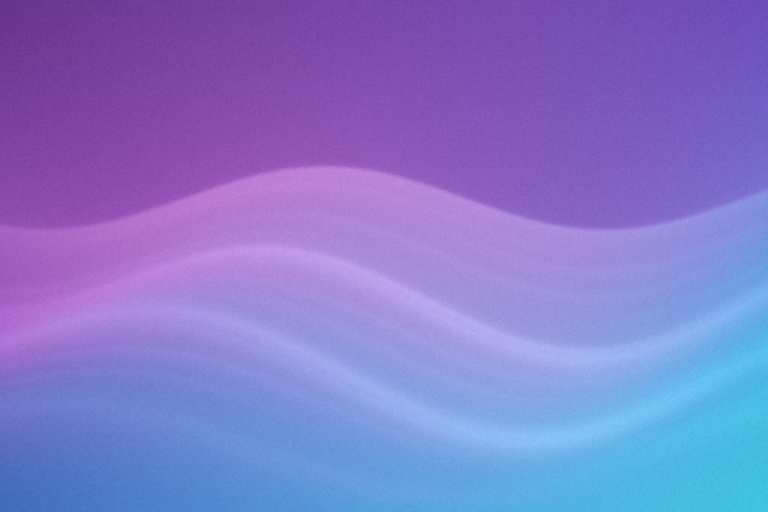
This background is drawn by a Shadertoy shader. Its source:

```glsl
float hash(vec2 p) {
    vec3 q = fract(vec3(p.xyx) * 0.1031);
    q += dot(q, q.yzx + 33.33);
    return fract((q.x + q.y) * q.z);
}

// Smooth horizontal blend through left, centre and right colours
vec3 blend3(vec3 left, vec3 centre, vec3 right, float x) {
    return left * (1.0 - x) * (1.0 - 2.0 * x)
         + centre * 4.0 * x * (1.0 - x)
         + right * x * (2.0 * x - 1.0);
}

// Heights of the four main crests, from top to bottom
vec4 crestHeights(float x) {
    return vec4(
        0.612 + 0.062 * cos(8.6 * (x - 0.423)),
        0.480 - 0.25 * x + 0.20 * x * x + 0.095 * cos(7.6 * (x - 0.36)),
        0.338 - 0.24 * x + 0.152 * x * x + 0.10 * cos(7.0 * (x - 0.24)),
        0.122 + 0.09 * cos(6.0 * (x - 0.08)));
}

// Height of a strand lying between the main crests
float strandHeight(vec4 crest, float s) {
    if (s < 1.0) return mix(crest.x, crest.y, s);
    if (s < 2.0) return mix(crest.y, crest.z, s - 1.0);
    return mix(crest.z, crest.w, s - 2.0);
}

// Light with a crisp upper side and a long lower falloff
float ridge(float d, float rise, float fall) {
    float w = d > 0.0 ? rise : fall;
    return exp(1.0 - sqrt(1.0 + d * d / (w * w)));
}

vec3 ribbonColour(float x, float y, vec4 crest) {
    vec3 sky    = blend3(vec3(0.40, 0.20, 0.55), vec3(0.47, 0.28, 0.66), vec3(0.42, 0.30, 0.72), x);
    vec3 haze   = blend3(vec3(0.57, 0.31, 0.70), vec3(0.58, 0.36, 0.74), vec3(0.47, 0.45, 0.82), x);
    vec3 orchid = blend3(vec3(0.60, 0.34, 0.72), vec3(0.69, 0.48, 0.81), vec3(0.48, 0.52, 0.85), x);
    vec3 lilac  = blend3(vec3(0.62, 0.35, 0.75), vec3(0.65, 0.55, 0.85), vec3(0.40, 0.62, 0.88), x);
    vec3 azure  = blend3(vec3(0.60, 0.38, 0.76), vec3(0.52, 0.60, 0.87), vec3(0.28, 0.68, 0.88), x);
    vec3 blue   = blend3(vec3(0.39, 0.42, 0.75), vec3(0.38, 0.61, 0.86), vec3(0.26, 0.73, 0.88), x);
    vec3 floorC = blend3(vec3(0.25, 0.42, 0.73), vec3(0.33, 0.62, 0.86), vec3(0.24, 0.77, 0.88), x);

    // Stack the bands from the bottom upward
    vec3 c = mix(floorC, blue, smoothstep(0.0, crest.w, y));
    c = mix(c, azure, smoothstep(crest.w, crest.z, y));
    c = mix(c, lilac, smoothstep(crest.z, crest.y, y));
    c = mix(c, orchid, smoothstep(crest.y, crest.x, y));
    float t = clamp((y - crest.x) / (1.0 - crest.x), 0.0, 1.0);
    vec3 upper = mix(haze, sky, pow(t, 0.8));
    return mix(c, upper, smoothstep(-0.006, 0.006, y - crest.x));
}

void mainImage(out vec4 fragColor, in vec2 fragCoord) {
    vec2 uv = fragCoord / iResolution.xy;
    float x = uv.x, y = uv.y;
    vec4 crest = crestHeights(x);
    vec3 colour = ribbonColour(x, y, crest);

    // Main crests
    float middle = smoothstep(0.0, 0.4, x) * (1.0 - smoothstep(0.7, 1.0, x));
    float light = 0.05 * ridge(y - crest.x, 0.004, 0.025);
    light += (0.045 + 0.03 * middle) * ridge(y - crest.y, 0.009, 0.025);
    light += (0.04 + 0.05 * middle) * ridge(y - crest.z, 0.014, 0.02);
    light += 0.035 * (1.0 - 0.7 * x) * ridge(y - crest.w, 0.012, 0.025);

    // Fine strands, each fading in and out along its length
    for (int i = 0; i < 14; i++) {
        float n = float(i);
        float s = 0.12 + 0.2 * n + 0.1 * hash(vec2(n, 3.0));
        float fade = 0.5 + 0.5 * cos(5.0 * x + 6.28 * hash(vec2(n, 9.0)));
        float width = mix(0.004, 0.012, hash(vec2(n, 5.0)));
        light += 0.025 * fade * ridge(y - strandHeight(crest, s), width, width * 2.0);
    }

    // Twin thread under the second crest
    float twin = strandHeight(crest, 1.09);
    light += 0.03 * smoothstep(0.3, 0.6, x) * ridge(y - twin, 0.004, 0.01);
    colour += light * mix(vec3(1.0, 0.85, 0.9), vec3(0.8, 1.0, 0.7), x);

    // Film grain on a grid fixed to the canvas
    float grain = hash(floor(uv * vec2(512.0, 342.0))) - 0.5;
    fragColor = vec4(clamp(colour + 0.025 * grain, 0.0, 1.0), 1.0);
}
```
